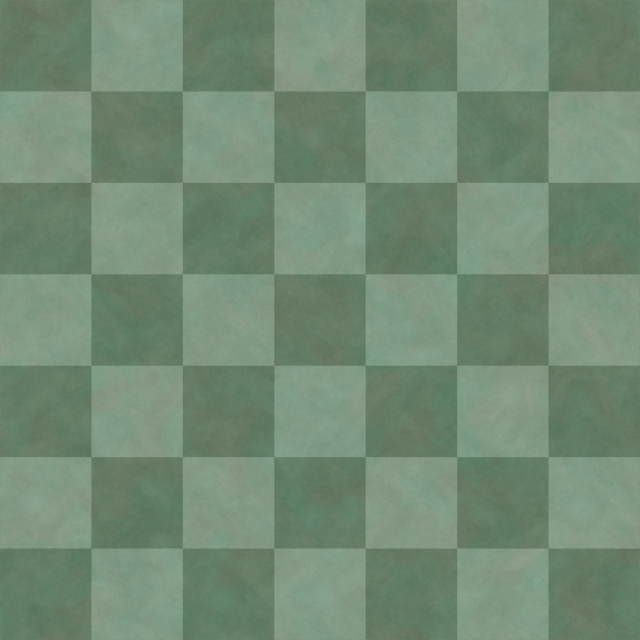
Give the GLSL for this pattern, as a Shadertoy shader.

```glsl
// Draws a seven by seven checkerboard in two sage greens with soft, cloudy mottling.

const float PI = 3.14159265;
const float TILES = 7.0;
const vec3 DARK_GREEN = vec3(0.392, 0.484, 0.394);
const vec3 LIGHT_GREEN = vec3(0.510, 0.604, 0.521);
const vec3 WARM_TINT = vec3(0.055, -0.022, -0.012);
const vec3 PALE_STAIN = vec3(0.03, 0.055, 0.06);

vec3 hash3(vec2 p) {
    vec3 q = fract(p.xyx * vec3(0.1031, 0.1030, 0.0973));
    q += dot(q, q.yxz + 33.33);
    return fract((q.xxy + q.yzz) * q.zyx);
}

// Cellular noise with blended cells, centred on zero
float softCells(vec2 p) {
    vec2 cell = floor(p), local = fract(p);
    float total = 0.0, weight = 0.0;
    for (int j = -1; j <= 1; j++) {
        for (int i = -1; i <= 1; i++) {
            vec2 offset = vec2(i, j);
            vec3 h = hash3(cell + offset + 71.0);
            vec2 d = offset + 0.15 + 0.7 * h.xy - local;
            float w = exp(-6.0 * dot(d, d));
            total += w * h.z;
            weight += w;
        }
    }
    return total / weight - 0.5;
}

// Octaves of blended cells, turned each time to hide the lattice
float clouds(vec2 p, int octaves, float gain) {
    float sum = 0.0, amplitude = 1.0;
    for (int i = 0; i < octaves; i++) {
        sum += amplitude * softCells(p);
        p = mat2(1.6, 1.2, -1.2, 1.6) * p + 17.3;
        amplitude *= gain;
    }
    return sum;
}

// Layered sines that bend the mottling
vec2 sineWarp(vec2 p) {
    return sin(p.yx * 1.7 + vec2(0.4, 2.1)) + 0.5 * sin(p.yx * 4.3 + p + vec2(3.0, 1.2));
}

// Signed checker: +1 on dark tiles, -1 on light tiles, smooth across the edges
float checker(vec2 p, float pixel) {
    vec2 side = clamp(sin(PI * p) / (PI * pixel * 0.6), -1.0, 1.0);
    return side.x * side.y;
}

// Sparse pale blotch, at most one per tile
float stain(vec2 p, float rough) {
    vec3 h = hash3(floor(p) + 5.0);
    float d = length(fract(p) - mix(vec2(0.3), vec2(0.7), h.xy));
    return step(0.82, h.z) * (1.0 - smoothstep(0.0, 0.2, d + 0.12 * rough));
}

void mainImage(out vec4 fragColor, in vec2 fragCoord) {
    vec2 p = TILES * fragCoord / iResolution.y;
    float pixel = TILES / iResolution.y;

    // Flat tiles
    float darkness = 0.5 + 0.5 * checker(p, pixel);
    vec3 color = mix(LIGHT_GREEN, DARK_GREEN, darkness);

    // Cloudy wear in tone and hue
    vec2 bent = p + 0.08 * sineWarp(2.0 * p);
    float tone = clouds(bent * 3.2, 5, 0.72);
    float hue = clouds(bent * 2.1 + 40.0, 4, 0.65);
    color += 0.028 * tone + WARM_TINT * 0.55 * hue;

    // Pale stains and fine grain
    color += PALE_STAIN * 0.6 * stain(p, tone);
    color += 0.014 * softCells(p * 38.0);

    fragColor = vec4(color, 1.0);
}
```
